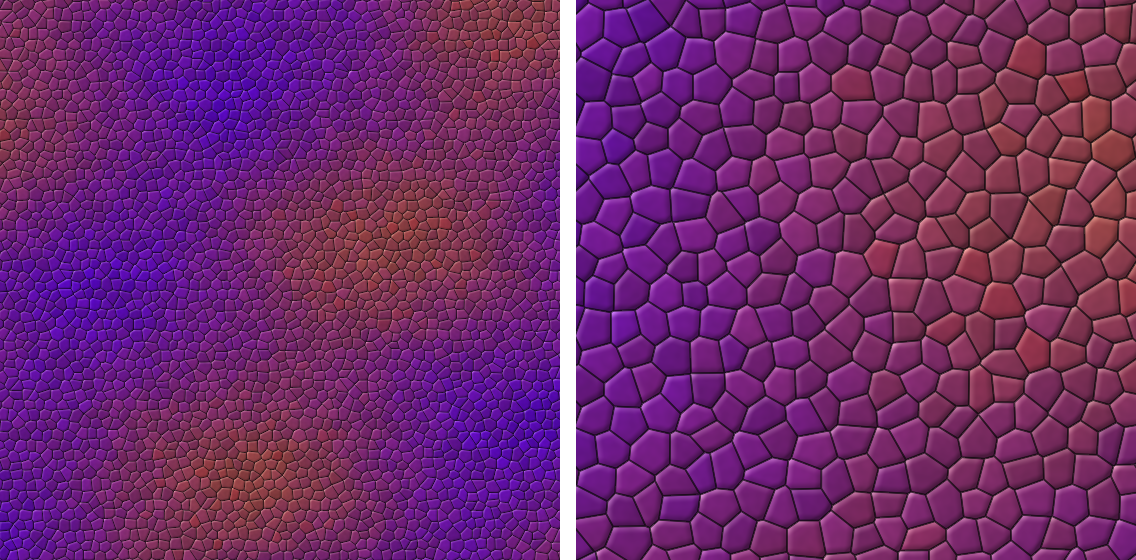
Left: the whole. Right: its middle third, enlarged.
This pattern is drawn by a WebGL 2 fragment shader. Its source:

```glsl
#version 300 es
precision highp float;
// Embossed leather-like cells, tinted from blue through purple to brick red in soft diagonal clouds.

#define CELLS vec2(51.0, 56.0)  // cell columns and rows across the canvas
#define JITTER 0.66       // irregularity of the cell centres
#define SEAM 0.030        // half width of the dark seams, in cells
#define BEVEL 0.27        // width of the rounded rim, in cells
#define RELIEF 0.18       // strength of the rim light
#define TINT_SPREAD 0.14  // colour variation between cells
#define CLOUD_NOISE 0.14  // irregularity of the colour clouds
#define LIGHT normalize(vec2(-0.65, 0.76))
#define COOL vec3(0.29, 0.01, 0.71)
#define MIDDLE vec3(0.43, 0.11, 0.47)
#define WARM vec3(0.53, 0.24, 0.25)

uniform vec2 u_resolution;
out vec4 outColor;

const float TAU = 6.28318;

vec2 hash2(vec2 p) {
    vec3 q = fract(p.xyx * vec3(0.1031, 0.1030, 0.0973));
    q += dot(q, q.yzx + 33.33);
    return fract((q.xx + q.yz) * q.zy);
}

// Gradient noise, roughly -0.7 to 0.7
float cornerSlope(vec2 corner, vec2 offset) {
    float angle = TAU * hash2(corner + 71.0).x;
    return dot(vec2(cos(angle), sin(angle)), offset);
}

float gradientNoise(vec2 p) {
    vec2 i = floor(p), f = fract(p);
    vec2 w = f * f * f * (f * (f * 6.0 - 15.0) + 10.0);
    vec2 e = vec2(1.0, 0.0);
    float low = mix(cornerSlope(i, f), cornerSlope(i + e, f - e), w.x);
    float high = mix(cornerSlope(i + e.yx, f - e.yx), cornerSlope(i + 1.0, f - 1.0), w.x);
    return mix(low, high, w.y);
}

// Centre in row heights; every second row is shifted by half a cell
vec2 cellCentre(vec2 id) {
    float stagger = 0.5 * mod(id.y, 2.0);
    vec2 centre = id + vec2(stagger + 0.25, 0.5) + JITTER * (hash2(id + 17.0) - 0.5);
    return centre * CELLS.y / CELLS;
}

// Broad diagonal bands, broken into patches along their length
float warmth(vec2 p) {
    float across = dot(p, vec2(0.846, -0.533)) - 0.28;
    float along = dot(p, vec2(0.533, 0.846)) - 0.33;
    float bands = 0.29 * cos(TAU * across / 0.78);
    float patches = 0.13 * cos(TAU * (along - 0.275 * across) / 0.5);
    float clouds = gradientNoise(p * 4.0) + 0.5 * gradientNoise(p * 9.0 + 5.0);
    return 0.53 + bands + patches + CLOUD_NOISE * clouds;
}

vec3 palette(float t) {
    t = clamp(t, 0.0, 1.0);
    return t < 0.5 ? mix(COOL, MIDDLE, t * 2.0) : mix(MIDDLE, WARM, t * 2.0 - 1.0);
}

void main() {
    float side = min(u_resolution.x, u_resolution.y);
    vec2 uv = gl_FragCoord.xy / side, p = uv * CELLS.y;
    float pixel = CELLS.y / side;

    // Nearest cell centre
    vec2 home = floor(uv * CELLS), nearestId = home;
    float nearest = 1e3;
    for (int y = -1; y <= 1; y++)
    for (int x = -2; x <= 1; x++) {
        vec2 id = home + vec2(x, y);
        float d = distance(p, cellCentre(id));
        if (d < nearest) { nearest = d; nearestId = id; }
    }
    vec2 centre = cellCentre(nearestId);

    // Distance to the closest border, and the slope of the rims
    float border = 1e3;
    vec2 slope = vec2(0.0);
    for (int y = -2; y <= 2; y++)
    for (int x = -2; x <= 2; x++) {
        if (x == 0 && y == 0) continue;
        vec2 other = cellCentre(nearestId + vec2(x, y));
        vec2 outward = normalize(other - centre);
        float d = dot(0.5 * (centre + other) - p, outward);
        border = min(border, d);
        slope += outward * (1.0 - smoothstep(0.0, BEVEL, d));
    }

    // Smooth tint of the clouds, varied in hue and brightness per cell
    vec2 vary = hash2(nearestId + 131.0);
    float heat = warmth(uv);
    vec3 color = palette(heat + TINT_SPREAD * (vary.x - 0.5));
    color *= 0.94 + 0.18 * vary.y;
    float glow = smoothstep(0.9, 1.0, vary.x) * smoothstep(0.5, 0.9, heat);
    color = mix(color, vec3(0.64, 0.11, 0.18), 0.3 * glow);

    // Rim light, gentle doming and fine grain
    float lit = dot(slope, LIGHT);
    color += RELIEF * max(lit, 0.0) * vec3(0.9, 1.0, 0.8);
    color *= 1.0 + 0.34 * max(min(lit, 0.0), -1.0);
    color *= 1.0 + 0.08 * dot(p - centre, LIGHT) + 0.06 * gradientNoise(p * 3.0);

    // Dark seams
    float seam = 1.0 - smoothstep(SEAM - 0.5 * pixel, SEAM + 0.6 * pixel, border);
    color = mix(color, color * 0.30 + 0.02, seam);

    outColor = vec4(clamp(color, 0.0, 1.0), 1.0);
}
```
